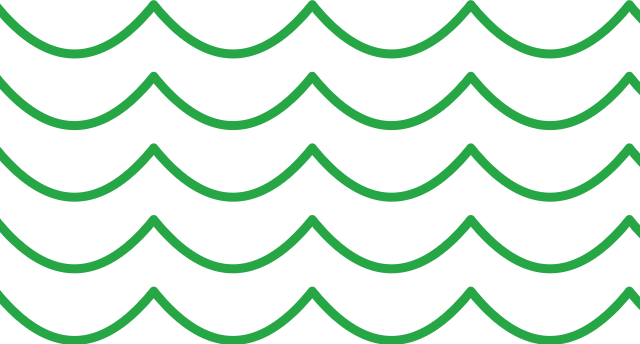
This pattern is drawn by a Shadertoy shader. Its source:

```glsl
// Distance to the arc y = bend * t * t for t in [0, reach]
float arcDistance(vec2 p, float bend, float reach) {
    float t = p.x;
    for (int i = 0; i < 6; i++) {
        float height = bend * t * t - p.y;
        float slope = 1.0 + 2.0 * bend * (3.0 * bend * t * t - p.y);
        t -= (t - p.x + 2.0 * bend * t * height) / max(slope, 0.05);
        t = clamp(t, 0.0, reach);
    }
    return length(p - vec2(t, bend * t * t));
}

void mainImage(out vec4 fragColor, in vec2 fragCoord) {
    vec2 p = fragCoord / iResolution.y;
    vec2 period = vec2(0.4609, 0.2082);
    float depth = 0.1432;
    float reach = 0.5 * period.x;

    // Cell centred on a trough, mirrored about its axis
    p -= vec2(0.2164, 0.0104);
    float margin = 0.5 * (period.y - depth);
    vec2 cell = vec2(abs(mod(p.x + reach, period.x) - reach),
                     mod(p.y + margin, period.y) - margin);

    // Round-ended stroke with a one-pixel soft edge
    float edge = arcDistance(cell, depth / (reach * reach), reach) - 0.0131;
    float ink = clamp(0.5 - edge * iResolution.y, 0.0, 1.0);

    fragColor = vec4(mix(vec3(1.0), vec3(0.15, 0.65, 0.27), ink), 1.0);
}
```
